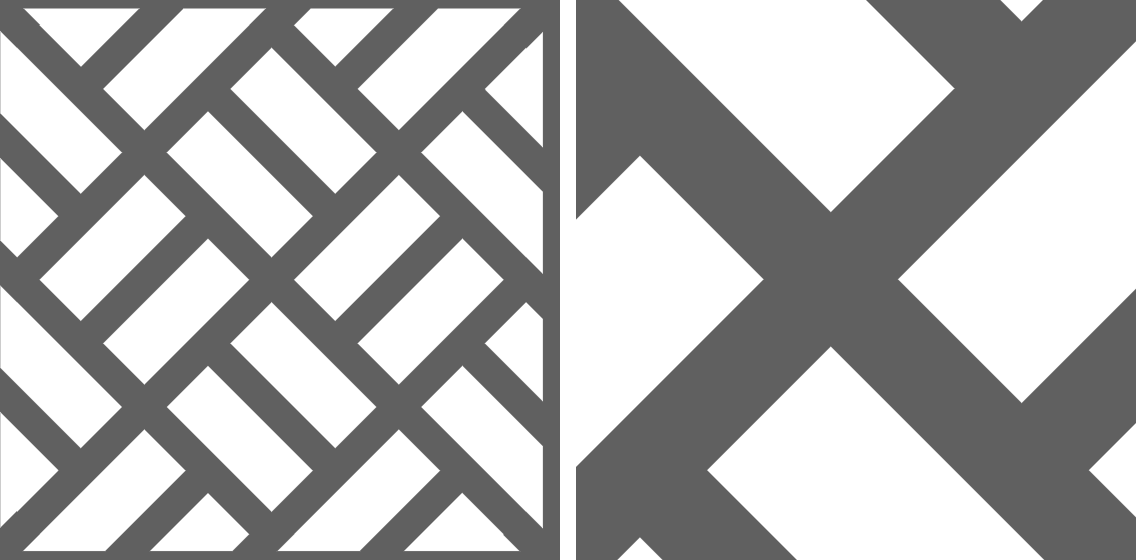
Left, the full canvas; right, a detail of the centre.
A WebGL 1 fragment shader for this pattern:

```glsl
precision highp float;
// Diagonal basket weave of paired white bricks on grey, cut off by a square frame.
uniform vec2 u_resolution;

// Signed distance to the paired bricks; their direction alternates between diamond cells.
float brickPairs(vec2 p) {
  vec2 diagonal = vec2(p.x - p.y, p.x + p.y);
  vec2 cell = floor(diagonal);
  vec2 local = diagonal - cell - 0.5;
  if (mod(cell.x + cell.y, 2.0) < 0.5) local = local.yx;
  vec2 edge = abs(vec2(local.x, abs(local.y) - 0.25)) - vec2(0.412, 0.162);
  return max(edge.x, edge.y) * 0.70711;
}

// Signed distance to a right-angled wedge that opens upwards from its apex.
float wedge(vec2 p, vec2 apex) {
  p -= apex;
  return (abs(p.x) - p.y) * 0.70711;
}

void main() {
  // One unit is the diagonal of a diamond cell; a crossing sits at the origin.
  vec2 p = (gl_FragCoord.xy / u_resolution.y - vec2(0.485, 0.5004)) * 2.2006;
  float pixel = 2.2006 / u_resolution.y;
  float bricks = brickPairs(p);

  // Bricks that run on to the frame, the same on all four sides.
  vec2 side = p;
  for (int i = 0; i < 4; i++) {
    bricks = min(bricks, wedge(side, vec2(-0.747, 0.839)));
    bricks = min(bricks, wedge(side, vec2(-0.184, 0.905)));
    bricks = min(bricks, wedge(side, vec2(0.816, 0.905)));
    side = vec2(-side.y, side.x);
  }

  // Frame
  float frame = max(abs(p.x), abs(p.y)) - 1.066;
  float shape = max(bricks, frame);

  float white = 1.0 - smoothstep(-0.7 * pixel, 0.7 * pixel, shape);
  gl_FragColor = vec4(mix(vec3(0.378), vec3(1.0), white), 1.0);
}
```
